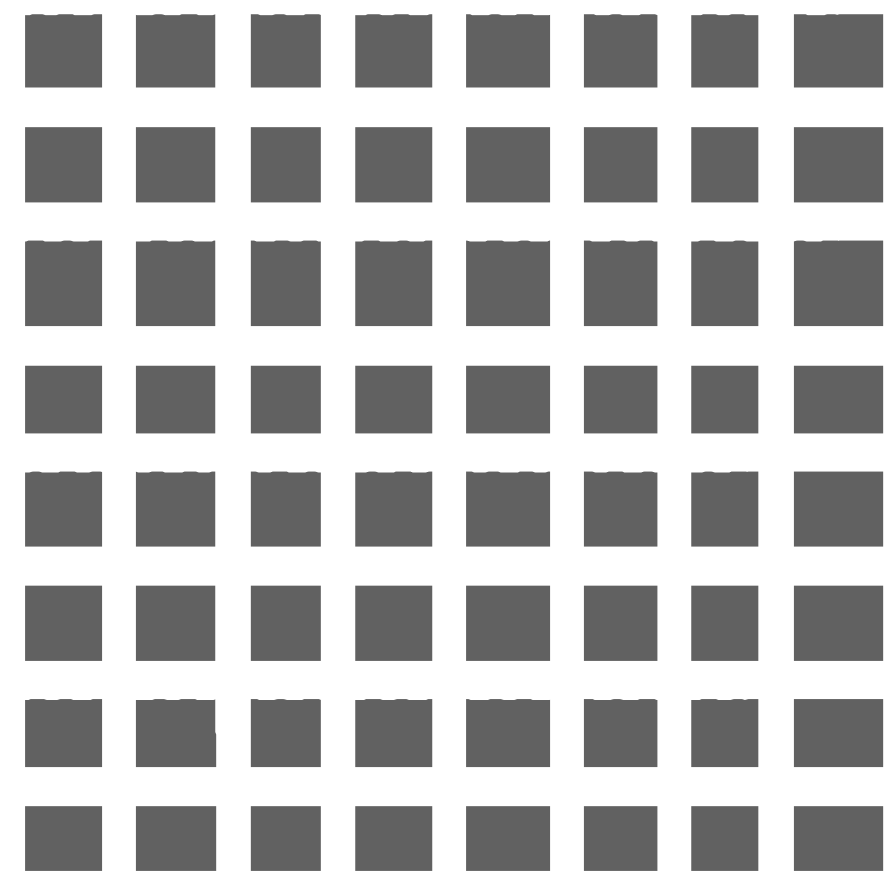
This pattern is drawn by a three.js fragment shader. Its source:

```glsl
// Eight by eight grid of uneven grey blocks on white, with faintly frayed edges.
varying vec2 vUv;

const float UNITS = 768.0; // layout units across the canvas
const vec3 PAPER = vec3(1.0);
const vec3 BLOCK = vec3(0.38);

// Smoothed coverage of four separate intervals along one axis
float spans(float p, vec4 start, vec4 end, float blur) {
  vec4 rise = clamp((p - start) / blur + 0.5, 0.0, 1.0);
  vec4 fall = clamp((end - p) / blur + 0.5, 0.0, 1.0);
  return dot(rise * fall, vec4(1.0));
}

// Eight column intervals; spill widens the second column
float columns(float x, float spill, float blur) {
  return spans(x, vec4(21.5, 116.5, 215.0, 304.5),
                  vec4(87.5, 184.5 + spill, 275.0, 370.5), blur)
       + spans(x, vec4(399.5, 500.5, 592.5, 680.5),
                  vec4(471.5, 563.5, 650.0, 757.0), blur);
}

// Eight row intervals, bottom to top; lip raises every second row
float rows(float y, float lip, float blur) {
  vec4 raised = lip * vec4(0.0, 1.0, 0.0, 1.0);
  return spans(y, vec4(21.5, 110.5, 201.5, 299.5),
                  vec4(77.0, 168.0, 266.0, 363.0) + raised, blur)
       + spans(y, vec4(396.5, 488.5, 594.5, 693.0),
                  vec4(454.5, 561.0, 659.0, 755.0) + raised, blur);
}

// Broken dashes from layered sines, turning solid towards the right
float fray(vec2 p) {
  float wave = sin(p.x * 0.24 + 0.4) + 0.45 * sin(p.x * 0.11 + p.y * 0.02);
  float dashes = smoothstep(-0.2, 0.5, wave);
  float solidFrom = mix(640.0, 718.0, step(400.0, p.y));
  return max(dashes, smoothstep(-2.0, 2.0, p.x - solidFrom));
}

void main() {
  vec2 p = vUv * UNITS;
  vec2 blur = max(fwidth(p), vec2(0.001));

  // Worn edges: thin lips on top and a sliver beside the second column
  float lip = 0.8 * fray(p);
  float spill = 0.8 * (1.0 - smoothstep(138.0, 141.0, p.y));

  float ink = columns(p.x, spill, blur.x) * rows(p.y, lip, blur.y);
  gl_FragColor = vec4(mix(PAPER, BLOCK, ink), 1.0);
}
```
